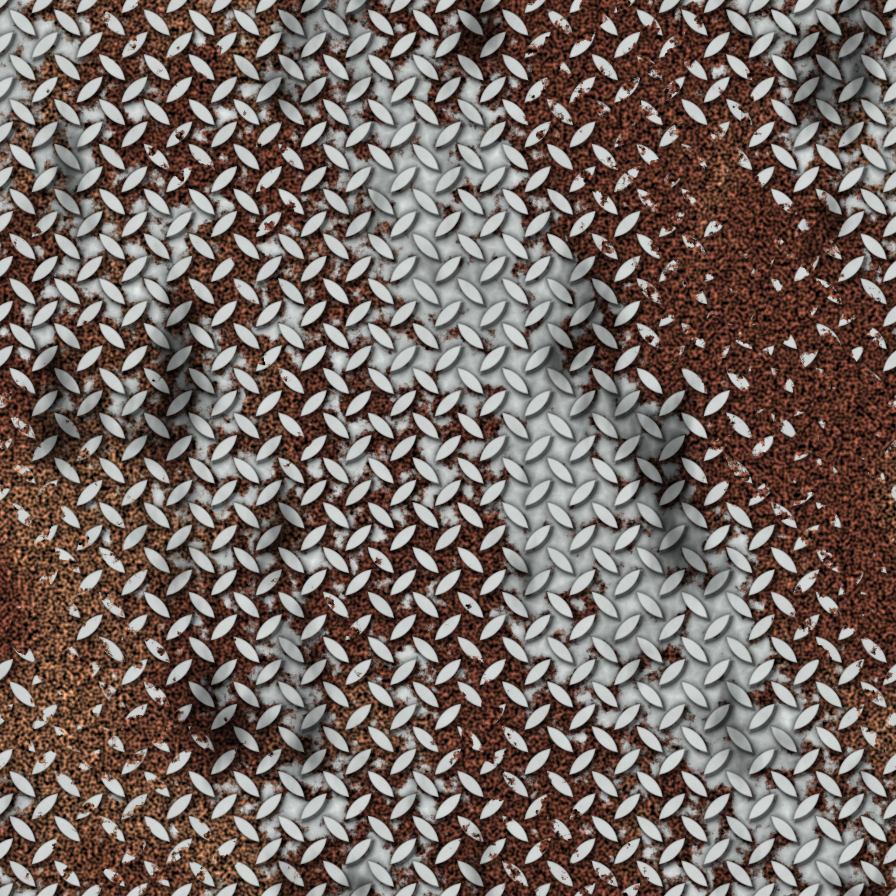
Write a WebGL 2 fragment shader that draws this texture.

```glsl
#version 300 es
precision highp float;
// Rusted diamond plate: crossed lens-shaped studs with patchy rust, bare metal and dark stains.
#define REPEATS 20.0
#define STUD_LENGTH 0.415
#define STUD_WIDTH 0.142
#define GROUND_RUST 0.06
#define STUD_CLEAN 0.40
#define GRAIN 1.15
#define SHADOW 0.62
#define STAIN 0.6
#define METAL vec3(0.80, 0.82, 0.815)
#define RUST vec3(0.33, 0.185, 0.14)
#define TAN_RUST vec3(0.46, 0.32, 0.23)

uniform vec2 u_resolution;
out vec4 fragColor;

const float TAU = 6.2831853;

float hash(vec2 p) {
    vec3 h = fract(vec3(p.xyx) * 0.1031);
    h += dot(h, h.yzx + 33.33);
    return fract((h.x + h.y) * h.z);
}

// Gradient noise that wraps after the given period.
float corner(vec2 cell, vec2 offset, vec2 period) {
    float angle = TAU * hash(mod(cell, period) + period * 0.37);
    return dot(vec2(cos(angle), sin(angle)), offset);
}

float noise(vec2 p, vec2 period) {
    vec2 i = floor(p), f = fract(p);
    vec2 u = f * f * f * (f * (f * 6.0 - 15.0) + 10.0);
    vec2 e = vec2(1.0, 0.0);
    float low = mix(corner(i, f, period), corner(i + e, f - e, period), u.x);
    float high = mix(corner(i + e.yx, f - e.yx, period), corner(i + 1.0, f - 1.0, period), u.x);
    return 1.4 * mix(low, high, u.y);
}

float fbm(vec2 uv, vec2 freq) {
    float sum = 0.0, amplitude = 0.55;
    for (int i = 0; i < 5; i++) {
        sum += amplitude * noise(uv * freq, freq);
        freq *= 2.0;
        amplitude *= 0.55;
    }
    return sum;
}

// Signed distance to a lens; p.y runs along its length.
float lens(vec2 p) {
    p = abs(p);
    float radius = (STUD_LENGTH * STUD_LENGTH + STUD_WIDTH * STUD_WIDTH) / (2.0 * STUD_WIDTH);
    float shift = radius - STUD_WIDTH;
    return (p.y - STUD_LENGTH) * shift > p.x * STUD_LENGTH
        ? length(p - vec2(0.0, STUD_LENGTH))
        : length(p + vec2(shift, 0.0)) - radius;
}

// Two studs per cell: one at its centre, the crossing one on its corners.
float studs(vec2 q) {
    vec2 a = fract(q) - 0.5;
    vec2 b = fract(q + 0.5) - 0.5;
    float falling = lens(vec2(a.x + a.y, a.x - a.y) * sqrt(0.5));
    float rising = lens(vec2(b.x - b.y, b.x + b.y) * sqrt(0.5));
    return min(falling, rising);
}

float wave(float phase) {
    return cos(TAU * phase);
}

void main() {
    vec2 uv = gl_FragCoord.xy / u_resolution.y;
    vec2 q = uv * REPEATS;

    // Stud shape and the shade around its foot
    float edge = 0.75 * REPEATS / u_resolution.y;
    float dist = studs(q);
    float stud = 1.0 - smoothstep(-edge, edge, dist);
    float foot = exp(-11.0 * max(dist, 0.0));
    float castShade = exp(-13.0 * max(studs(q + vec2(-0.05, 0.06)), 0.0));

    // Broad wear, broken up by finer noise
    float band = wave(2.0 * uv.x + uv.y - 0.82);
    float layout_ = 0.9 * band + 0.5 * wave(uv.x - 0.5) + 0.7 * wave(uv.x + uv.y);
    float patches = fbm(uv, vec2(14.0));
    float flecks = fbm(uv + 0.31, vec2(46.0));
    float level = 0.33 * layout_ + 0.75 * patches + 0.7 * flecks;
    float groundBare = smoothstep(-0.12, 0.2, level - GROUND_RUST - 0.25 * foot);
    float studBare = smoothstep(-0.1, 0.08, level + STUD_CLEAN);

    // Rust: dark and tan areas under a fine grain
    float tanArea = smoothstep(-0.05, 0.6, fbm(uv, vec2(6.0, 4.0)) + 0.25 * wave(uv.x - 0.13));
    float grain = noise(uv * 256.0, vec2(256.0)) + 0.6 * noise(uv * 131.0, vec2(131.0));
    vec3 rust = mix(RUST, TAN_RUST, tanArea) * (1.0 + GRAIN * grain + 0.35 * flecks);

    // Bare metal: faint mottling, a small change from stud to stud
    float tone = hash(floor(q * 2.0 + 0.5)) - 0.5;
    vec3 groundMetal = METAL * (0.93 + 0.28 * flecks + 0.2 * patches);
    vec3 studMetal = METAL * (1.0 + 0.04 * tone + 0.05 * flecks);

    // Ground, shadow and studs
    vec3 ground = mix(rust, groundMetal, groundBare);
    float shade = max(0.75 * foot, castShade) * mix(0.4, 1.0, smoothstep(-0.5, 0.1, level));
    ground *= 1.0 - SHADOW * shade;
    vec3 top = mix(rust * 1.08, studMetal, studBare);
    top *= 1.0 - 0.25 * smoothstep(-0.04, 0.0, dist) * studBare;
    vec3 color = mix(ground, top, stud);

    // Soft dark stains, drawn out downward
    float stain = smoothstep(0.15, 0.75, 0.3 * band + 1.1 * fbm(uv + 0.17, vec2(9.0, 5.0)));
    color *= 1.0 - STAIN * stain * mix(1.0, 0.75, stud);

    fragColor = vec4(clamp(color, 0.0, 1.0), 1.0);
}
```
